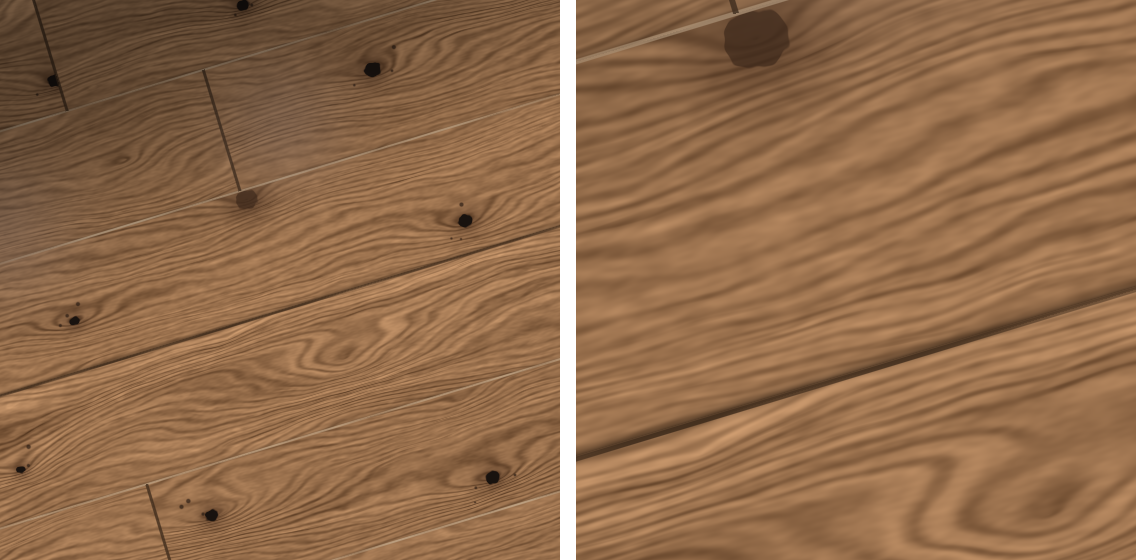
Left: the whole. Right: its middle third, enlarged.
This texture is drawn by a WebGL 1 fragment shader. Its source:

```glsl
precision highp float;
// Slanted oak floorboards with flowing grain, knots, pale seams and uneven light.
uniform vec2 u_resolution;

#define SLANT 0.294        // board direction in radians
#define BOARD_WIDTH 0.2263
#define BOARD_LENGTH 1.3
#define FIRST_SEAM 0.0536
#define RING_DENSITY 82.0
#define RING_CONTRAST 0.38
#define FIBRE_CONTRAST 0.17
#define KNOT_SWELL 0.07
#define SEAM_HALF 0.0013

const vec3 DARK_OAK = vec3(0.33, 0.225, 0.14);
const vec3 LIGHT_OAK = vec3(0.71, 0.55, 0.41);
const vec3 KNOT_BLACK = vec3(0.07, 0.055, 0.05);
const vec3 KNOT_BROWN = vec3(0.25, 0.16, 0.10);
const vec3 PALE_SEAM = vec3(0.70, 0.62, 0.53);
const vec3 DARK_SEAM = vec3(0.23, 0.165, 0.11);
const vec3 SHEEN = vec3(0.54, 0.47, 0.46);

vec2 hash2(vec2 p) {
  return fract(sin(vec2(dot(p, vec2(127.1, 311.7)), dot(p, vec2(269.5, 183.3)))) * 43758.5);
}

float corner(vec2 cell, vec2 f, vec2 o) {
  return dot(hash2(cell + o) * 2.0 - 1.0, f - o);
}

// Gradient noise, roughly -1 to 1
float noise(vec2 p) {
  vec2 i = floor(p), f = p - i;
  vec2 w = f * f * f * (f * (f * 6.0 - 15.0) + 10.0);
  float low = mix(corner(i, f, vec2(0.0)), corner(i, f, vec2(1.0, 0.0)), w.x);
  float high = mix(corner(i, f, vec2(0.0, 1.0)), corner(i, f, vec2(1.0)), w.x);
  return 1.5 * mix(low, high, w.y);
}

// Staggered end joint of a row
float jointOf(float row) {
  return 0.2356 * row * row - 0.1319 * row - 0.0775;
}

// Knot of a board: distance along, fraction across, radius, blackness
vec4 knotOf(float row, float kind) {
  float third = cos(2.0944 * (row + 1.0));
  float odd = mod(row, 2.0);
  if (kind < 0.5)
    return vec4(0.16 + 0.065 * row, 0.47 + 0.145 * third, 0.0085 + 0.003 * third + 0.001 * row, 0.95);
  if (kind < 1.5)
    return vec4(0.77 + 0.175 * row, 0.5 - 0.24 * odd, 0.0115 * odd, 0.95);
  return vec4(0.582, 0.92, 0.017 * step(0.9, cos(2.0944 * (row - 1.0))), 0.25);
}

void main() {
  float pixel = 1.0 / min(u_resolution.x, u_resolution.y);
  vec2 uv = gl_FragCoord.xy * pixel;

  // Board layout
  float c = cos(SLANT), s = sin(SLANT);
  vec2 p = vec2(c * uv.x + s * uv.y, c * uv.y - s * uv.x);
  float v = (p.y - FIRST_SEAM) / BOARD_WIDTH;
  float row = floor(v), across = v - row;
  float run = (p.x - jointOf(row)) / BOARD_LENGTH;
  float along = fract(run) * BOARD_LENGTH;
  vec2 seed = hash2(vec2(row, floor(run)) + 7.0);
  vec2 grainPos = p + seed * 20.0;

  // Knots bend the grain and leave dark holes
  float swell = 0.0, halo = 0.0, hole = 0.0, blackness = 0.0;
  float ragged = noise(p * 110.0) * 0.0025;
  for (int k = 0; k < 3; k++) {
    vec4 knot = knotOf(row, float(k));
    vec2 q = vec2(along - knot.x, (across - knot.y) * BOARD_WIDTH);
    float present = step(0.001, knot.z);
    swell += exp(-length(q * vec2(10.0, 28.0))) * mix(0.5, 1.0, present);
    float r = length(q * vec2(0.85, 1.0)) + ragged;
    float core = present * (1.0 - smoothstep(knot.z - pixel, knot.z + pixel, r));
    halo = max(halo, present * exp(-r * r / (5.0 * knot.z * knot.z + 1e-6)));
    hole = max(hole, core);
    blackness = max(blackness, core * knot.w);
    for (int i = 0; i < 3; i++) {
      vec2 h = hash2(vec2(row * 5.0 + float(i), float(k) + 3.0));
      float pin = length(q - (h - 0.5) * vec2(0.10, 0.075));
      float size = 0.0018 + 0.0024 * h.y;
      float dotMask = present * step(float(k), 1.5) * (1.0 - smoothstep(size - pixel, size + pixel, pin));
      hole = max(hole, dotMask * 0.85);
      blackness = max(blackness, dotMask * 0.6);
    }
  }

  // Growth rings and fibres
  float arches = 0.055 * noise(grainPos * vec2(2.3, 9.5));
  float wobble = 0.006 * noise(grainPos * vec2(13.0, 42.0));
  float growth = p.y + arches + wobble + KNOT_SWELL * swell;
  float ring = 0.5 + 0.5 * sin(6.2832 * RING_DENSITY * growth + 1.5 * noise(grainPos * vec2(4.0, 30.0)));
  float ringStrength = clamp(0.65 + 0.5 * noise(grainPos * vec2(3.0, 14.0)) + 0.5 * swell, 0.2, 1.1);
  float streak = noise(vec2(grainPos.x * 2.5, growth * 45.0));
  float fibre = noise(vec2(grainPos.x * 28.0, growth * 210.0)) + 0.6 * noise(grainPos * vec2(75.0, 240.0));
  float pores = smoothstep(0.3, 0.75, noise(vec2(grainPos.x * 17.0, growth * 130.0)));
  float sapBoard = 1.0 - step(0.5, mod(row, 3.0));
  float sapwood = sapBoard * smoothstep(0.82, 0.97, across + 0.06 * noise(grainPos * vec2(4.0, 20.0)));
  float fleck = sapBoard * smoothstep(0.4, 0.7, noise(p * vec2(26.0, 75.0)));
  float tone = 0.64 - RING_CONTRAST * ringStrength * ring * ring + FIBRE_CONTRAST * fibre;
  tone += (0.17 + 0.12 * sapBoard) * streak - 0.14 * pores + 0.10 * (seed.x - 0.5);
  tone += 0.22 * sapwood + 0.12 * fleck;
  vec3 color = mix(DARK_OAK, LIGHT_OAK, clamp(tone, -0.1, 1.1));
  color = mix(color, KNOT_BROWN, 0.55 * halo);
  color = mix(color, mix(KNOT_BROWN, KNOT_BLACK, blackness), hole * (0.5 + 0.5 * blackness));

  // Long seams, mostly pale, and dark end joints
  float seam = floor(v + 0.5);
  float seamSide = (v - seam) * BOARD_WIDTH;
  float darkSeam = step(abs(mod(seam, 3.0) - 1.0), 0.5);
  float wear = clamp(0.62 + 0.5 * noise(vec2(p.x * 9.0, seam * 3.7)), 0.2, 0.9);
  float line = 1.0 - smoothstep(SEAM_HALF - 0.5 * pixel, SEAM_HALF + pixel, abs(seamSide));
  float shadow = exp(-abs(seamSide - 0.002) * 400.0);
  color = mix(color, DARK_SEAM, shadow * mix(0.3, 0.75, darkSeam));
  color = mix(color, mix(PALE_SEAM, DARK_SEAM, darkSeam), line * wear);
  float jointGap = min(along, BOARD_LENGTH - along);
  float joint = 1.0 - smoothstep(SEAM_HALF, SEAM_HALF + 1.5 * pixel, jointGap);
  color = mix(color, DARK_SEAM, 0.8 * joint);

  // Soft reflections and shade toward the upper left
  float gloss = exp(-dot(uv - vec2(0.50, 0.78), uv - vec2(0.50, 0.78)) * 90.0);
  gloss += exp(-dot(uv - vec2(0.0, 0.59), uv - vec2(0.0, 0.59)) * 70.0);
  color = mix(color, SHEEN, 0.28 * gloss);
  float shade = smoothstep(0.5, 1.15, uv.y + 0.45 * (0.5 - uv.x));
  color *= mix(vec3(1.09, 1.06, 1.01), vec3(0.60, 0.59, 0.57), shade);
  gl_FragColor = vec4(color, 1.0);
}
```
